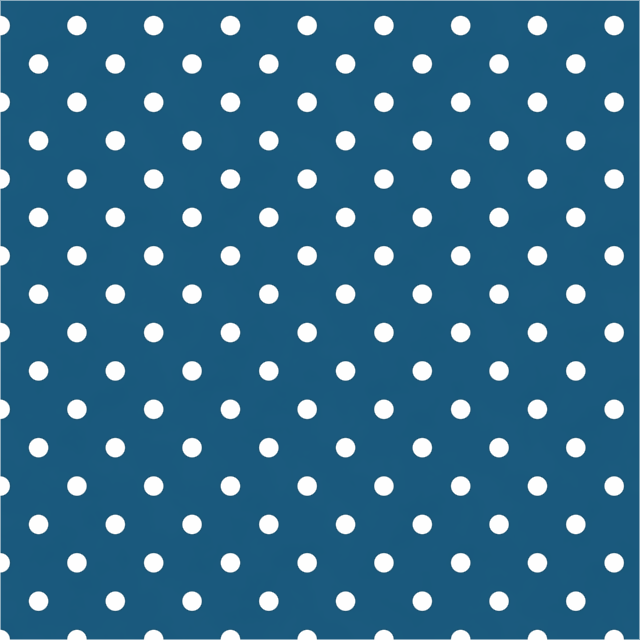
Give the GLSL for this pattern, as a Shadertoy shader.

```glsl
// White polka dots in staggered rows on a deep blue ground.

const float PERIOD       = 0.11992;              // spacing of dots along a row
const vec2  ORIGIN       = vec2(0.0003, 0.0007); // centre of the lower left dot
const float DOT_RADIUS   = 0.0152;
const float RIM_WIDTH    = 0.0020;               // darker outline around each dot
const float RIM_STRENGTH = 0.65;
const float FRAME_WIDTH  = 0.0010;               // pale line along the canvas edge
const float FRAME_ALPHA  = 0.75;
const float MOTTLE       = 0.005;                // faint unevenness of the ground

const vec3 GROUND = vec3(0.102, 0.350, 0.490);
const vec3 RIM    = vec3(0.100, 0.310, 0.420);
const vec3 DOT    = vec3(0.996);

// Distance to the nearest point of a square lattice
float latticeDistance(vec2 p) {
    return length((fract(p / PERIOD + 0.5) - 0.5) * PERIOD);
}

// Signed distance to the dots: two lattices offset by half a period
float dotDistance(vec2 p) {
    return min(latticeDistance(p), latticeDistance(p + 0.5 * PERIOD)) - DOT_RADIUS;
}

// Layered sines, roughly -1 to 1
float mottle(vec2 p) {
    float sum = 0.0;
    float amplitude = 0.5;
    for (int i = 0; i < 4; i++) {
        sum += amplitude * sin(p.x + 1.7 * sin(p.y)) * sin(p.y + 1.3 * sin(p.x));
        p = mat2(1.6, 1.2, -1.2, 1.6) * p + 2.3;
        amplitude *= 0.5;
    }
    return sum;
}

// Antialiased coverage of the region where d is negative
float coverage(float d, float pixel) {
    return clamp(0.5 - d / pixel, 0.0, 1.0);
}

void mainImage(out vec4 fragColor, in vec2 fragCoord) {
    float pixel = 1.0 / iResolution.y;
    vec2 uv = fragCoord * pixel;
    vec2 canvas = iResolution.xy * pixel;

    // Ground
    vec3 color = GROUND + MOTTLE * mottle(uv * 24.0);

    // Dots with a soft dark rim
    float d = dotDistance(uv - ORIGIN);
    color = mix(color, RIM, RIM_STRENGTH * coverage(d - RIM_WIDTH, 1.5 * pixel));
    color = mix(color, DOT, coverage(d, 1.3 * pixel));

    // Pale edge line
    vec2 inset = min(uv, canvas - uv);
    float frame = coverage(min(inset.x, inset.y) - FRAME_WIDTH, pixel);
    color = mix(color, DOT, FRAME_ALPHA * frame);

    fragColor = vec4(color, 1.0);
}
```
